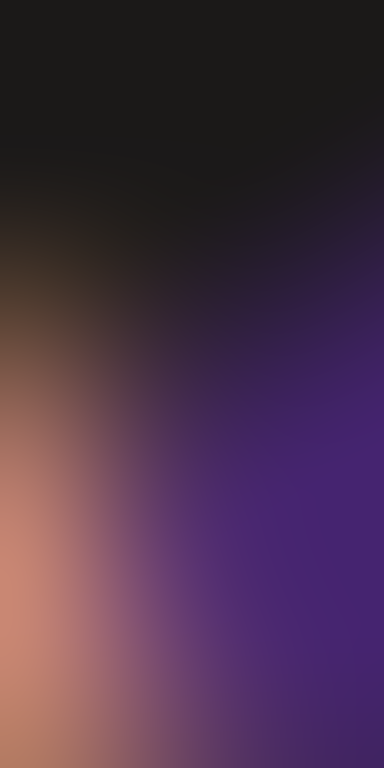
Reproduce this background procedurally as a Shadertoy shader.

```glsl
const vec3 CHARCOAL = vec3(0.105, 0.098, 0.096);
const vec3 VIOLET   = vec3(0.270, 0.140, 0.440);
const vec3 AMBER    = vec3(0.800, 0.560, 0.360);
const vec3 CORAL    = vec3(0.790, 0.530, 0.452);

const vec2  VIOLET_RISE  = vec2(0.08, 0.60);  // depth range of the violet fade
const float VIOLET_TILT  = 0.30;              // extra depth at the left edge
const vec2  WARM_RISE    = vec2(0.17, 0.77);  // depth range of the warm fade
const float WARM_WIDTH   = 0.36;
const float WARM_SPREAD  = 0.14;              // extra width near the floor
const vec2  SPREAD_RANGE = vec2(0.65, 1.05);
const vec2  FLOOR_RANGE  = vec2(0.80, 1.05);
const float FLOOR_DIM    = 0.19;

float fade(vec2 range, float x) {
    return smoothstep(range.x, range.y, x);
}

// Violet light, reaching highest on the right
float violetGlow(float x, float depth) {
    return fade(VIOLET_RISE, depth - VIOLET_TILT * (1.0 - x));
}

// Warm light leaning on the left edge, widening towards the floor
float warmGlow(float x, float depth) {
    float width = WARM_WIDTH + WARM_SPREAD * fade(SPREAD_RANGE, depth);
    float offset = x / width;
    return fade(WARM_RISE, depth) * exp(-offset * offset);
}

void mainImage(out vec4 fragColor, in vec2 fragCoord) {
    vec2 uv = fragCoord / iResolution.xy;
    float depth = 1.0 - uv.y;
    float floorLight = 1.0 - FLOOR_DIM * fade(FLOOR_RANGE, depth);

    float violet = violetGlow(uv.x, depth) * floorLight;
    float warm = warmGlow(uv.x, depth) * floorLight;

    // The warm tint turns from amber to coral where the light is full
    float coral = fade(WARM_RISE, depth) * (1.0 - 0.8 * fade(FLOOR_RANGE, depth));
    vec3 warmTint = mix(AMBER, CORAL, coral);

    vec3 color = mix(CHARCOAL, VIOLET, violet);
    color = mix(color, warmTint, warm);
    fragColor = vec4(color, 1.0);
}
```
